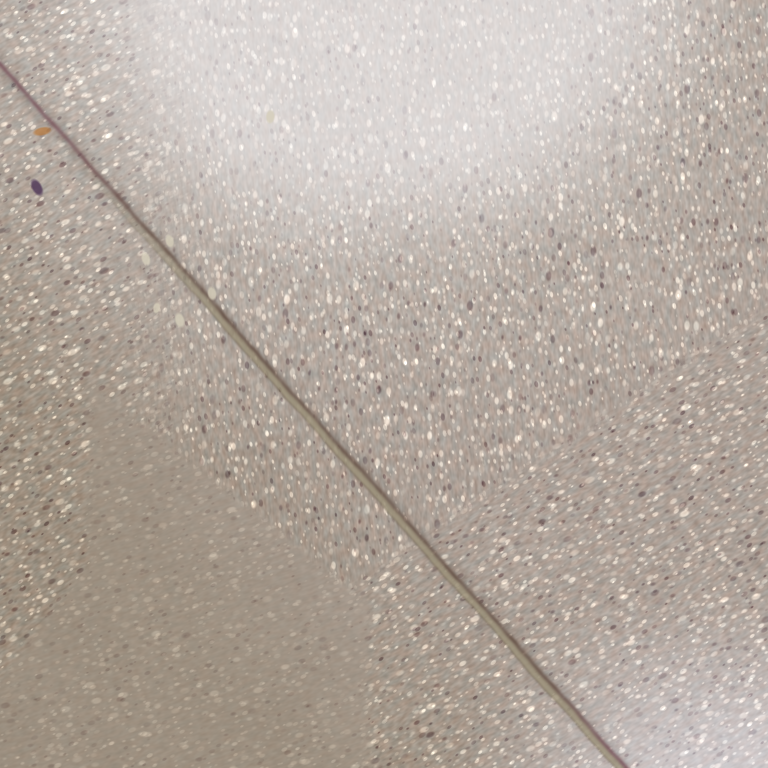
This texture is drawn by a Shadertoy shader. Its source:

```glsl
// Speckled stone floor crossed by a diagonal groove, with soft light pools.
// Broad gradients set the tone; regions of directional gradient noise and
// cell-scattered flecks give the grain; distance functions cut the groove.

vec3 hash3(vec2 p) {
    vec3 q = fract(p.xyx * vec3(.1031, .1030, .0973));
    q += dot(q, q.yxz + 33.33);
    return fract((q.xxy + q.yzz) * q.zyx);
}

float cornerSlope(vec2 cell, vec2 offset) {
    float a = 6.2832 * hash3(cell).x;
    return dot(vec2(cos(a), sin(a)), offset);
}

float gradientNoise(vec2 p) {
    vec2 i = floor(p), f = fract(p);
    vec2 u = f * f * f * (f * (f * 6. - 15.) + 10.);
    vec2 e = vec2(1, 0);
    return mix(mix(cornerSlope(i, f), cornerSlope(i + e, f - e), u.x),
               mix(cornerSlope(i + e.yx, f - e.yx), cornerSlope(i + 1., f - 1.), u.x), u.y);
}

vec2 rotate(vec2 p, float a) {
    return vec2(cos(a) * p.x + sin(a) * p.y, cos(a) * p.y - sin(a) * p.x);
}

// Signed colour offset of streaks and flecks drawn out along one direction
vec3 grain(vec2 p, float angle) {
    vec2 q = rotate(p, angle) + 3.;
    float streak = gradientNoise(q * vec2(75, 190)) + .6 * gradientNoise(q * vec2(140, 330));
    float hue = gradientNoise(q * vec2(60, 130) + 40.);
    vec3 tone = .085 * streak + .035 * hue * vec3(1, -.3, -.8);
    for (int layer = 0; layer < 3; layer++) {
        float k = float(layer);
        vec2 g = rotate(q, .12 * (k - 1.)) * vec2(52, 88) * (1. + .28 * k) + 17. * k;
        vec3 h = hash3(floor(g) + 71. * k);
        vec3 kind = hash3(floor(g) + 191. + 37. * k);
        float radius = mix(.12, .34, h.z * h.z);
        float spot = smoothstep(radius + .12, radius - .12, length(fract(g) - .35 - .3 * h.xy));
        vec3 pale = vec3(.17, .165, .15) * (.4 + kind.y);
        vec3 dark = -vec3(.13, .15, .13) * (.4 + kind.y);
        tone += spot * (pale * step(.68, kind.x) + dark * step(kind.x, .11));
    }
    return tone;
}

// Soft-edged tilted ellipse
float pebble(vec2 p, vec2 centre, vec2 size, float angle) {
    return smoothstep(1.3, .7, length(rotate(p - centre, angle) / size));
}

void mainImage(out vec4 fragColor, in vec2 fragCoord) {
    vec2 p = fragCoord / iResolution.xy;
    float across = (1.124 * p.x + p.y - .915) / 1.504;

    // Broad tone and light pools
    vec3 col = mix(vec3(.61, .56, .5), vec3(.675, .628, .592), smoothstep(-.36, .12, across));
    float pool = length((p - vec2(.5, 1.03)) / vec2(.42, .36));
    pool += .05 * gradientNoise(p * 5.);
    float glow = smoothstep(1.2, .6, pool);
    float corner = smoothstep(.34, .02, length((p - vec2(.95, -.02)) * vec2(.85, 1.2)));
    col = mix(col, vec3(.73, .695, .665), .8 * smoothstep(1.9, .9, pool));
    col = mix(col, vec3(.86, .84, .832), glow);
    col = mix(col, vec3(.83, .81, .82), .85 * corner);
    col += .014 * gradientNoise(p * 9. + 5.);

    // Regions: worn patch at lower left, slanted grain at left and lower right
    float patchEdge = max(max(p.y - .595 + .79 * p.x, p.x - .48),
                          min(.12 - p.x, p.y - .115 - 1.3 * p.x));
    float worn = smoothstep(.012, -.012, patchEdge + .012 * gradientNoise(p * 12.));
    float lowerRight = smoothstep(.02, -.02, p.y + .067 - .667 * p.x);
    float leftSide = smoothstep(.3, .12, p.x);
    vec3 texture3 = mix(grain(p, 1.66), grain(p, .55), max(lowerRight, leftSide));
    texture3 = mix(texture3, .38 * grain(p, .35), worn);
    col += texture3 * (1. - .6 * glow) * (1. - .35 * corner);

    // Groove: broad stain, pale olive strip, thin dark upper lip
    float d = across + .0025 * gradientNoise(p * 13.) + .001 * gradientNoise(p * 60.);
    float opening = smoothstep(.06, .32, p.x);
    float ends = max(smoothstep(.22, .05, p.x), smoothstep(.7, .82, p.x));
    vec3 lip = mix(vec3(.43, .355, .31), vec3(.5, .365, .39), ends);
    col *= 1. - .11 * exp(-pow(d / .011, 2.));
    col = mix(col, vec3(.62, .58, .485), .8 * opening * smoothstep(.006, .003, abs(d + .0045)));
    col = mix(col, vec3(.47, .42, .34), .4 * opening * exp(-pow((d + .0095) / .0018, 2.)));
    float broken = .78 + .35 * gradientNoise(p * 45.);
    col = mix(col, lip, broken * exp(-pow((d - .001) / .0032, 2.)));

    // Larger pale stones near the groove
    vec2 stones[6] = vec2[6](vec2(.352, .848), vec2(.221, .686), vec2(.276, .618),
                            vec2(.204, .599), vec2(.19, .663), vec2(.234, .583));
    for (int i = 0; i < 6; i++) {
        vec3 h = hash3(stones[i] * 300.);
        vec2 size = vec2(.0045, .007) * (.8 + .5 * h.x);
        col = mix(col, vec3(.84, .81, .73), .8 * pebble(p, stones[i], size, h.y - .5));
    }

    // Rust mark and dark violet chip
    col = mix(col, vec3(.72, .48, .25), .75 * pebble(p, vec2(.055, .829), vec2(.011, .005), .2));
    col = mix(col, vec3(.34, .25, .36), .9 * pebble(p, vec2(.048, .756), vec2(.006, .011), .5));

    fragColor = vec4(clamp(col, 0., 1.), 1);
}
```
